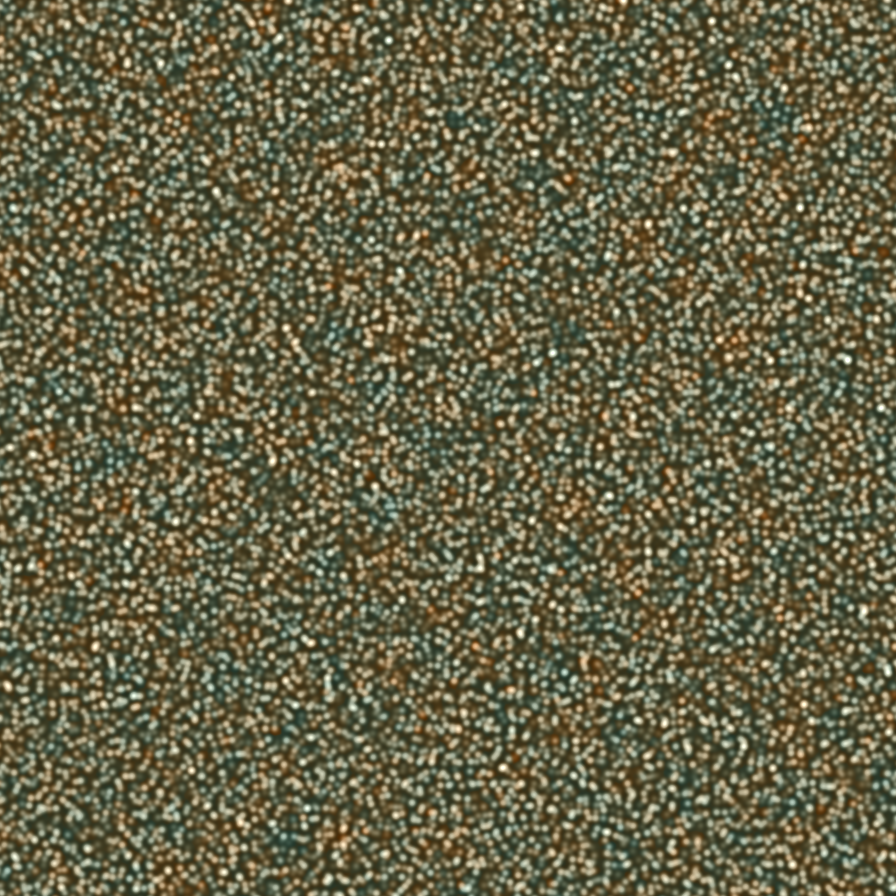
This texture is drawn by a WebGL 2 fragment shader. Its source:

```glsl
#version 300 es
precision highp float;
// Speckled loop carpet: small soft tufts with random brightness and dark gaps.
// Each tuft is a jittered Gaussian spot with a faint dark surround; its hue leans
// teal or orange following a loose staggered lattice of patches.

#define TUFTS 112.0          // tufts across the canvas
#define JITTER 1.0           // tuft displacement within its cell
#define FALLOFF 5.0          // higher makes smaller, crisper tufts
#define SURROUND 0.20        // strength of the dark ring around a tuft
#define BASE_LUMA 0.24       // brightness without any tufts
#define TUFT_LUMA vec2(0.10, 0.88)
#define PATCHES 8.0          // patch lattice periods across the canvas
#define PATCH_WARP 0.022     // irregularity of the lattice
#define OLIVE vec3(0.018, 0.008, -0.102)
#define WARM_SHIFT vec3(0.100, -0.026, -0.088)

out vec4 fragColor;
uniform vec2 u_resolution;

// Integer hash giving three independent values in 0..1
vec3 hash3(vec2 cell, uint seed) {
    uvec3 v = uvec3(ivec3(ivec2(cell) + 512, int(seed)));
    v = v * 1664525u + 1013904223u;
    v.x += v.y * v.z; v.y += v.z * v.x; v.z += v.x * v.y;
    v ^= v >> 16u;
    v.x += v.y * v.z; v.y += v.z * v.x; v.z += v.x * v.y;
    return vec3(v >> 8u) / 16777216.0;
}

// Three channels of smooth value noise in -1..1
vec3 smoothNoise(vec2 p, uint seed) {
    vec2 cell = floor(p);
    vec2 f = fract(p);
    f = f * f * (3.0 - 2.0 * f);
    vec3 low = mix(hash3(cell, seed), hash3(cell + vec2(1, 0), seed), f.x);
    vec3 high = mix(hash3(cell + vec2(0, 1), seed), hash3(cell + vec2(1, 1), seed), f.x);
    return 2.0 * mix(low, high, f.y) - 1.0;
}

// Warmth of the large patches: negative is teal, positive is orange
float patchWarmth(vec2 uv) {
    vec3 drift = smoothNoise(uv * 7.0, 1u);
    vec2 phase = 6.2831853 * PATCHES * (uv + PATCH_WARP * drift.xy);
    float lattice = -cos(phase.x) * cos(phase.y);
    return 0.30 * lattice + 0.20 * smoothNoise(uv * 21.0, 2u).x;
}

void main() {
    vec2 uv = gl_FragCoord.xy / min(u_resolution.x, u_resolution.y);
    vec2 p = uv * TUFTS;
    vec2 home = floor(p);

    // Gather tuft brightness and averaged tint from the neighbouring cells
    float luma = BASE_LUMA;
    float tint = 0.0;
    float weight = 0.0001;
    for (int y = -2; y <= 2; y++) {
        for (int x = -2; x <= 2; x++) {
            vec2 cell = home + vec2(x, y);
            vec3 place = hash3(cell, 3u);
            vec3 dye = hash3(cell, 4u);
            vec2 offset = cell + 0.5 + JITTER * (place.xy - 0.5) - p;
            float d2 = dot(offset, offset);
            float spot = exp(-FALLOFF * d2);
            float ring = SURROUND * exp(-0.4 * FALLOFF * d2);
            float accent = 0.9 * smoothstep(0.94, 1.0, dye.y);
            luma += (spot - ring) * mix(TUFT_LUMA.x, TUFT_LUMA.y, place.z);
            tint += spot * (1.1 * (dye.x - 0.5) + accent);
            weight += spot;
        }
    }
    float patchTone = patchWarmth(uv);
    float warmth = tint / weight + patchTone;

    // Teal patches sit a little darker; both ends are gently compressed
    luma *= 1.0 + 0.08 * patchTone;
    luma -= 0.45 * max(luma - 0.62, 0.0);
    luma += 0.40 * max(0.20 - luma, 0.0);

    // Colour fades slightly in the deepest gaps
    float chroma = mix(0.75, 1.0, smoothstep(0.08, 0.36, luma));
    vec3 color = vec3(luma) + chroma * (OLIVE + WARM_SHIFT * warmth);
    fragColor = vec4(clamp(color, 0.0, 1.0), 1.0);
}
```
